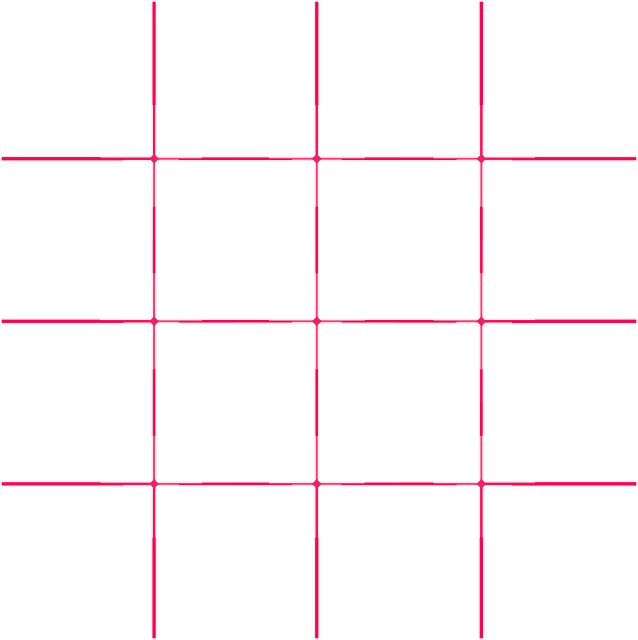
This pattern is drawn by a Shadertoy shader. Its source:

```glsl
// Three by three crossing crimson rules on white, four cells each way.
// Each rule is thin near its crossings, thicker between them and at the ends,
// with a small concave diamond on every crossing and a faint pink halo.

#define PAPER vec3(0.996, 0.996, 0.996)
#define INK vec3(0.895, 0.055, 0.345)
#define NODE_INK vec3(0.91, 0.14, 0.39)
#define CENTRE vec2(0.4965, 0.498)
#define PITCH vec2(0.2565, 0.254)
#define COLUMN_BOW 0.0015   // outer columns sit slightly right
#define HALF_WIDTH 0.0021
#define THIN_REACH 0.075    // thin length on each side of a crossing
#define NODE_RADIUS 0.0088
#define HALO 0.0040
#define MARGIN 0.0026

float hash(vec2 p) {
    return fract(sin(dot(p, vec2(41.3, 289.1))) * 4375.5);
}

// Filled coverage of a signed distance, smoothed over one pixel
float fill(float d) {
    return clamp(0.5 - d * iResolution.y, 0.0, 1.0);
}

// Ink of one rule: offset across it, offset along it from the nearest
// crossing, whether this is a loose end, and how unevenly its sides taper
float rule(float across, float along, float outer, float uneven, float seed) {
    float side = across < 0.0 ? 1.0 : 0.0;
    float reach = THIN_REACH + 0.009 * outer - uneven * side * 0.036;
    float thick = smoothstep(-0.001, 0.001, abs(along) - reach);
    float width = HALF_WIDTH + 0.0005 * outer * thick;
    width *= mix(mix(0.74, 0.94, outer), 1.0, thick);
    width *= 0.96 + 0.08 * seed;
    float d = abs(across) - width;
    float tint = mix(mix(0.80, 0.96, outer), 1.0, thick);
    float halo = 0.13 * (1.0 - smoothstep(0.0, HALO, d));
    return max(fill(d) * tint, halo);
}

// Concave diamond centred on a crossing
float nodeDistance(vec2 p) {
    vec2 q = pow(abs(p) + 1e-5, vec2(0.8));
    return pow(q.x + q.y, 1.25) - NODE_RADIUS;
}

void mainImage(out vec4 fragColor, in vec2 fragCoord) {
    vec2 uv = fragCoord / iResolution.xy;

    // Nearest crossing, limited to the three by three grid
    vec2 p = uv - CENTRE;
    vec2 cell = clamp(round(p / PITCH), -1.0, 1.0);
    vec2 d = p - cell * PITCH;
    d.x -= COLUMN_BOW * abs(cell.x);

    // Loose ends run from the outermost crossings to the border
    vec2 outer = step(vec2(0.5), cell * sign(d));

    // Columns and rows, each segment varying a little in weight
    float column = rule(d.x, d.y, outer.y, 0.0, hash(cell + 3.0));
    float row = rule(d.y, d.x, outer.x, 1.0, hash(cell + 7.0));
    float ink = max(column, row);

    // Rules stop just short of the border
    vec2 edge = min(uv, 1.0 - uv);
    ink *= fill(MARGIN - min(edge.x, edge.y));

    vec3 colour = mix(PAPER, INK, ink);
    colour = mix(colour, NODE_INK, fill(nodeDistance(d)));
    fragColor = vec4(colour, 1.0);
}
```
